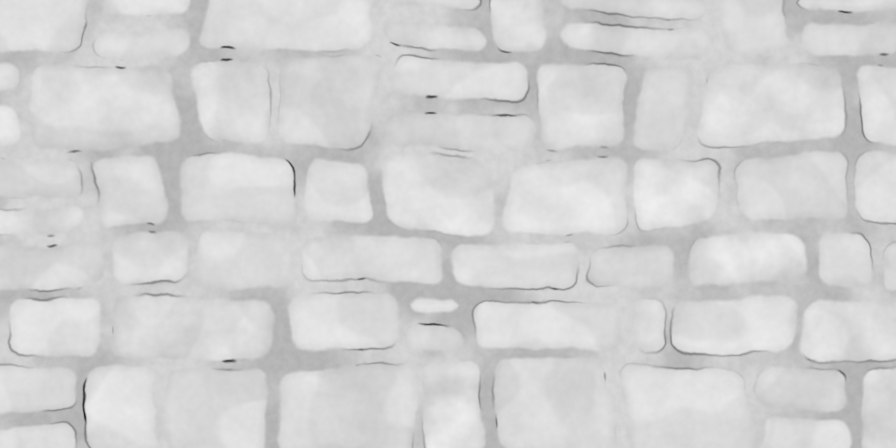
Give the GLSL for this texture map, as a WebGL 1 fragment shader.

```glsl
precision highp float;
uniform vec2 u_resolution;

// Layout, in canvas heights
const vec2 CELL = vec2(0.25, 0.167);
const vec2 CELL_JITTER = vec2(0.66, 0.4);
const float SPLIT_CHANCE = 0.22;
const float GAP_MIN = 0.006;
const float GAP_MAX = 0.021;
const vec2 EDGE_TILT = vec2(0.3, 0.1);
const float CORNER_RADIUS = 0.03;
const float BEND = 0.035;
const float RAGGED = 0.007;

// Tones
const float STONE = 0.862;
const float STONE_SPREAD = 0.035;
const float CLOUD_SMOOTH = 0.035;
const float CLOUD_ROUGH = 0.085;
const float FACET = 0.032;
const float EDGE_SHADE = 0.03;
const float MORTAR_DARK = 0.71;
const float MORTAR_PALE = 0.83;
const float GRAIN = 0.014;
const float CREVICE = 0.24;
const float PIT = 0.5;

vec2 hash2(vec2 p) {
  p = vec2(dot(p, vec2(127.1, 311.7)), dot(p, vec2(269.5, 183.3)));
  return fract(sin(p) * 43758.55);
}

float cornerGradient(vec2 cell, vec2 offset) {
  float angle = 6.2832 * hash2(cell).x;
  return dot(vec2(cos(angle), sin(angle)), offset);
}

float noise(vec2 p) {
  vec2 i = floor(p), f = p - i;
  vec2 u = f * f * f * (f * (f * 6.0 - 15.0) + 10.0);
  vec2 e = vec2(1.0, 0.0);
  float low = mix(cornerGradient(i, f), cornerGradient(i + e, f - e), u.x);
  float high = mix(cornerGradient(i + e.yx, f - e.yx), cornerGradient(i + 1.0, f - 1.0), u.x);
  return mix(low, high, u.y);
}

float fbm(vec2 p) {
  float sum = 0.0, amp = 1.0;
  for (int k = 0; k < 4; k++) {
    sum += amp * noise(p);
    p = mat2(1.6, 1.2, -1.2, 1.6) * p + 5.3;
    amp *= 0.5;
  }
  return sum;
}

float rowEdge(float row) {
  return row + CELL_JITTER.y * (hash2(vec2(row, 71.0)).x - 0.5);
}

float columnEdge(float column, float row) {
  return column + CELL_JITTER.x * (hash2(vec2(column, row)).y - 0.5);
}

// Bounds (low.xy, high.xy) of the cell holding p; some cells hold two stacked stones
vec4 stoneCell(vec2 p, out vec2 id) {
  vec2 q = p / CELL;
  float row = floor(q.y);
  row += step(rowEdge(row + 1.0), q.y) - step(q.y, rowEdge(row));
  float shift = 7.0 * hash2(vec2(row, 13.0)).y;
  q.x += shift;
  float column = floor(q.x);
  column += step(columnEdge(column + 1.0, row), q.x) - step(q.x, columnEdge(column, row));

  vec2 low = vec2(columnEdge(column, row) - shift, rowEdge(row)) * CELL;
  vec2 high = vec2(columnEdge(column + 1.0, row) - shift, rowEdge(row + 1.0)) * CELL;
  id = vec2(column, row);
  vec2 dice = hash2(id + 37.0);
  if (dice.x < SPLIT_CHANCE) {
    float cut = mix(low.y, high.y, mix(0.38, 0.62, dice.y));
    if (p.y > cut) { low.y = cut; id += 0.5; }
    else high.y = cut;
  }
  return vec4(low, high);
}

// Depth inside a rounded, skewed block; negative in the mortar
float stoneDepth(vec2 p, vec4 cell, vec2 id) {
  vec4 gap = mix(vec4(GAP_MIN), vec4(GAP_MAX), vec4(hash2(id + 3.1), hash2(id + 5.7)));
  vec4 tilt = (vec4(hash2(id + 8.3), hash2(id + 9.9)) - 0.5) * EDGE_TILT.xyxy;
  vec2 arm = (p - 0.5 * (cell.xy + cell.zw)).yx;
  vec2 near = p - cell.xy, far = cell.zw - p;
  near = min(near - gap.xy + tilt.xy * arm, near - GAP_MIN);
  far = min(far - gap.zw + tilt.zw * arm, far - GAP_MIN);
  return CORNER_RADIUS - length(max(CORNER_RADIUS - min(near, far), 0.0));
}

void main() {
  vec2 uv = gl_FragCoord.xy / u_resolution.y;

  // Bent courses and ragged outlines
  vec2 p = uv + BEND * vec2(noise(uv * 3.0), noise(uv * 3.0 + 19.0));
  p += RAGGED * vec2(fbm(uv * 15.0), fbm(uv * 15.0 + 31.0));
  vec2 id;
  vec4 cell = stoneCell(p, id);
  float depth = stoneDepth(p, cell, id);
  float grain = GRAIN * fbm(uv * 55.0);

  // Stone face: clouds, soft facets and a darker rim
  vec2 dice = hash2(id + 21.0);
  vec2 local = uv + 10.0 * dice;
  float stone = STONE + STONE_SPREAD * (dice.x - 0.5) + grain;
  stone += mix(CLOUD_SMOOTH, CLOUD_ROUGH, dice.y * dice.y) * fbm(local * 9.0);
  stone += FACET * (smoothstep(-0.06, 0.06, noise(local * 6.0)) - 0.5);
  stone -= EDGE_SHADE * (1.0 - smoothstep(0.0, 0.022, depth));

  // Mortar, in places nearly as pale as the stone
  float pale = smoothstep(-0.4, 0.4, fbm(uv * 4.0 + 47.0));
  float mortar = mix(MORTAR_DARK, MORTAR_PALE, pale) + 2.0 * grain;
  float tone = mix(mortar, stone, smoothstep(-0.005, 0.006, depth));

  // Broken dark lines and rare black pits beside the stones
  float seam = exp(-pow((depth + 0.001) / 0.0028, 2.0));
  tone -= CREVICE * seam * smoothstep(0.05, 0.5, noise(uv * 7.0 + 61.0));
  tone -= PIT * seam * smoothstep(0.36, 0.52, noise(uv * 13.0 + 83.0));

  gl_FragColor = vec4(vec3(clamp(tone, 0.0, 0.94)), 1.0);
}
```
